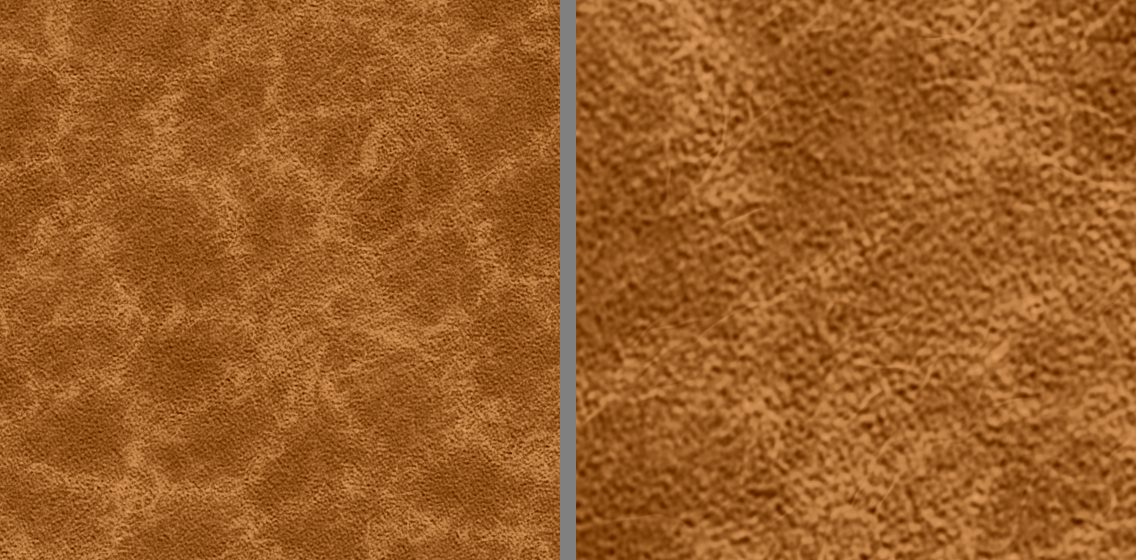
Left: the whole. Right: its middle third, enlarged.
Reproduce this texture procedurally as a Shadertoy shader.

```glsl
#define DARK vec3(0.49, 0.25, 0.035)
#define LIGHT vec3(0.78, 0.53, 0.30)
#define BASE_TONE 0.10
#define PATCH_SCALE 5.5
#define VEIN_AMOUNT 0.36
#define FOLD_AMOUNT 0.27
#define CREASE_AMOUNT 0.75
#define CREASE_WIDTH 0.0024
#define CREASE_ANGLE 0.5
#define CLOUD_AMOUNT 0.22
#define GRAIN_SCALE 170.0
#define GRAIN_AMOUNT 0.82

vec2 hash22(vec2 p) {
    vec3 h = fract(p.xyx * vec3(0.1031, 0.1030, 0.0973));
    h += dot(h, h.yzx + 33.33);
    return fract((h.xx + h.yz) * h.zy);
}

mat2 rotation(float angle) {
    float c = cos(angle), s = sin(angle);
    return mat2(c, -s, s, c);
}

float cornerSlope(vec2 cell, vec2 offset) {
    return dot(hash22(cell) * 2.0 - 1.0, offset);
}

// Signed gradient noise
float noise(vec2 p) {
    vec2 i = floor(p), f = fract(p);
    vec2 u = f * f * f * (f * (f * 6.0 - 15.0) + 10.0);
    vec2 e = vec2(1.0, 0.0);
    float low = mix(cornerSlope(i, f), cornerSlope(i + e.xy, f - e.xy), u.x);
    float high = mix(cornerSlope(i + e.yx, f - e.yx), cornerSlope(i + e.xx, f - e.xx), u.x);
    return mix(low, high, u.y);
}

float fbm(vec2 p) {
    float sum = 0.0, amp = 0.7;
    for (int i = 0; i < 4; i++) {
        sum += amp * noise(p);
        p = rotation(0.6) * p * 2.03 + 7.3;
        amp *= 0.5;
    }
    return sum;
}

// Gap between the two nearest cell centres: zero on the cell borders
float cellGap(vec2 p) {
    vec2 i = floor(p), f = fract(p);
    float nearest = 8.0, second = 8.0;
    for (int y = -1; y <= 1; y++)
    for (int x = -1; x <= 1; x++) {
        vec2 cell = vec2(x, y);
        float d = length(cell + hash22(i + cell) - f);
        second = min(second, max(nearest, d));
        nearest = min(nearest, d);
    }
    return second - nearest;
}

// Thin broken threads, mostly along the crease direction
float creases(vec2 p, float pixel) {
    float sum = 0.0, freq = 10.0;
    float width = max(CREASE_WIDTH, pixel);
    for (int i = 0; i < 6; i++) {
        float layer = float(i);
        float turn = 1.5 * (fract(layer * 0.618 + 0.5) - 0.5);
        vec2 q = rotation(CREASE_ANGLE + turn) * p * freq * vec2(0.5, 1.0);
        float distanceToLine = abs(noise(q + layer * 19.7)) / freq;
        float line = 1.0 - smoothstep(0.0, width, distanceToLine);
        float region = noise(p * 6.5 + layer * 11.3);
        float breaks = noise(p * 27.0 + layer * 5.1);
        sum += line * smoothstep(-0.15, 0.4, region + 0.8 * breaks);
        freq *= 1.35;
    }
    return 1.0 - exp(-sum);
}

// Embossed pores plus finer speckle
float grain(vec2 p) {
    vec2 q = rotation(0.7) * p * GRAIN_SCALE;
    float emboss = noise(q) - noise(q + vec2(0.5, 0.35));
    return emboss + 0.8 * noise(rotation(0.3) * p * GRAIN_SCALE * 1.45 + 40.0);
}

void mainImage(out vec4 fragColor, in vec2 fragCoord) {
    float pixel = 1.0 / iResolution.y;
    vec2 p = fragCoord * pixel + 3.0;

    // Bend the hide so borders and creases wander
    vec2 bent = p + 0.05 * vec2(fbm(p * 4.0), fbm(p * 4.0 + 17.0));
    bent += 0.010 * vec2(noise(p * 24.0), noise(p * 24.0 + 31.0));
    vec2 frayed = bent + 0.005 * vec2(noise(p * 70.0), noise(p * 70.0 + 13.0));
    vec2 along = rotation(CREASE_ANGLE) * frayed * vec2(0.85, 1.1);

    // Soft pale veins around dark patches, with smaller folds between
    float fuzz = noise(along * vec2(30.0, 50.0));
    float vein = exp(-4.0 * cellGap(along * PATCH_SCALE));
    vein *= 1.0 + 0.9 * noise(p * 7.0 + 5.0) + 0.9 * fuzz;
    float fold = exp(-5.0 * cellGap(along * PATCH_SCALE * 2.4 + 9.0));
    fold *= smoothstep(-0.25, 0.25, noise(p * 5.0 + 23.0)) * (1.0 - 0.5 * vein);

    float tone = BASE_TONE + VEIN_AMOUNT * vein + FOLD_AMOUNT * fold;
    tone += CLOUD_AMOUNT * fbm(p * 5.0 + 50.0);
    tone += CREASE_AMOUNT * creases(frayed, pixel) * (0.35 + min(vein, 0.6));
    tone += GRAIN_AMOUNT * grain(p) * (0.8 + 0.5 * vein);

    // Ease the brightest threads toward a pale tan
    tone = min(tone, 0.9) + 0.5 * max(tone - 0.9, 0.0);
    fragColor = vec4(clamp(mix(DARK, LIGHT, tone), 0.0, 1.0), 1.0);
}
```
